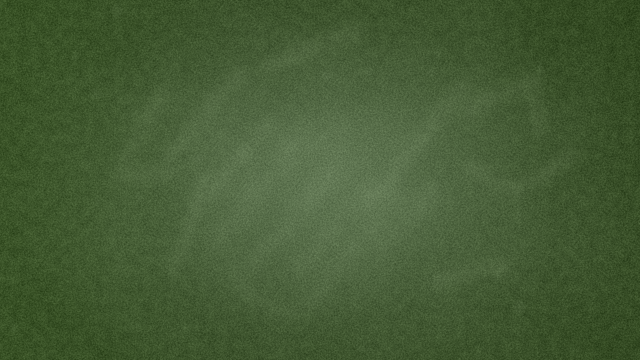
Write a Shadertoy shader that draws this texture.

```glsl
// Green chalkboard with a pale central glow, wiped chalk smears and fine grain.

vec2 gradientAt(vec2 cell) {
    vec3 h = fract(vec3(cell.xyx) * vec3(0.1031, 0.1030, 0.0973));
    h += dot(h, h.yzx + 33.33);
    float angle = 6.2832 * fract((h.x + h.y) * h.z);
    return vec2(cos(angle), sin(angle));
}

// Gradient noise, roughly -0.7 to 0.7
float noise(vec2 p) {
    vec2 i = floor(p), f = fract(p);
    vec2 u = f * f * f * (f * (f * 6.0 - 15.0) + 10.0);
    float a = dot(gradientAt(i), f);
    float b = dot(gradientAt(i + vec2(1, 0)), f - vec2(1, 0));
    float c = dot(gradientAt(i + vec2(0, 1)), f - vec2(0, 1));
    float d = dot(gradientAt(i + vec2(1, 1)), f - vec2(1, 1));
    return mix(mix(a, b, u.x), mix(c, d, u.x), u.y);
}

float fbm(vec2 p) {
    float sum = 0.0, gain = 1.0;
    for (int i = 0; i < 4; i++) {
        sum += gain * noise(p);
        p = mat2(1.6, 1.2, -1.2, 1.6) * p + 7.3;
        gain *= 0.55;
    }
    return sum;
}

// Soft band around the segment from a to b
float smear(vec2 p, vec2 a, vec2 b, float width) {
    vec2 ab = b - a;
    float t = clamp(dot(p - a, ab) / dot(ab, ab), 0.0, 1.0);
    float d = length(p - a - ab * t) / width;
    return exp(-d * d);
}

// Wiped strokes, each stored as start.xy and end.xy
const vec4 strokes[12] = vec4[12](
    vec4(0.98, 0.91, 0.75, 0.82), vec4(0.66, 0.79, 0.47, 0.57),
    vec4(0.45, 0.74, 0.34, 0.53), vec4(0.34, 0.51, 0.47, 0.52),
    vec4(0.74, 0.65, 0.58, 0.46), vec4(0.57, 0.49, 0.48, 0.25),
    vec4(1.28, 0.75, 1.03, 0.44), vec4(1.48, 0.77, 1.31, 0.70),
    vec4(1.48, 0.77, 1.50, 0.64), vec4(1.59, 0.57, 1.43, 0.47),
    vec4(1.43, 0.47, 1.31, 0.53), vec4(1.39, 0.26, 1.22, 0.22));

float chalkDust(vec2 p) {
    p += 0.010 * vec2(noise(p * 9.0), noise(p * 9.0 + 40.0));
    float dust = 0.0;
    for (int i = 0; i < 12; i++)
        dust += 0.6 * smear(p, strokes[i].xy, strokes[i].zw, 0.023);

    // Parallel wipes through the lower middle
    for (int i = 0; i < 5; i++) {
        float k = float(i);
        vec2 foot = vec2(0.60 + 0.115 * k, 0.33 - 0.07 * k + 0.016 * k * k);
        vec2 reach = vec2(0.24, 0.28) * (1.0 - 0.11 * k);
        dust += 0.45 * smear(p, foot, foot + reach, 0.034);
    }

    // Curved sweep at the bottom and broad dust in the middle
    vec2 q = p - vec2(0.79, 0.27);
    float arc = (length(q) - 0.13) / 0.024;
    dust += 0.4 * exp(-arc * arc) * smoothstep(0.02, -0.08, q.y);
    dust += 0.4 * smear(p, vec2(0.62, 0.55), vec2(1.05, 0.60), 0.09);
    return (1.0 - exp(-dust)) * (0.85 + 0.5 * fbm(p * 14.0));
}

void mainImage(out vec4 fragColor, in vec2 fragCoord) {
    vec2 p = fragCoord / iResolution.y;
    p.x += 0.5 * (16.0 / 9.0 - iResolution.x / iResolution.y);

    // Board colour: saturated dark rim, greyer bright centre
    vec2 q = (p - vec2(0.91, 0.49)) / vec2(0.64, 0.43);
    float glow = exp(-dot(q, q));
    vec3 color = mix(vec3(0.202, 0.290, 0.134), vec3(0.352, 0.440, 0.300), glow);

    // Slightly livelier green on the left, darker towards the upper right
    color += vec3(0.008, 0.018, 0.002) * (1.0 - smoothstep(0.0, 0.75, p.x));
    color -= 0.012 * smoothstep(1.25, 1.70, p.x) * smoothstep(0.2, 0.8, p.y);

    // Worn mottling, strongest away from the centre
    float worn = fbm(p * 38.0);
    color += vec3(0.040, 0.045, 0.034) * worn * (1.0 - 0.75 * glow);
    color += 0.016 * fbm(p * 5.0 + 3.0);
    color += 0.028 * smoothstep(0.38, 0.60, noise(p * 17.0 + 11.0));

    // Chalk dust
    color += vec3(0.078, 0.076, 0.074) * chalkDust(p);

    // Fine grain, turned off the axes so that no weave shows
    float grain = noise(mat2(0.8, 0.6, -0.6, 0.8) * p * 183.0)
                + 0.9 * noise(mat2(0.9, -0.44, 0.44, 0.9) * p * 262.0 + 19.0);
    color += vec3(0.070, 0.073, 0.065) * grain;

    fragColor = vec4(clamp(color, 0.0, 1.0), 1.0);
}
```
